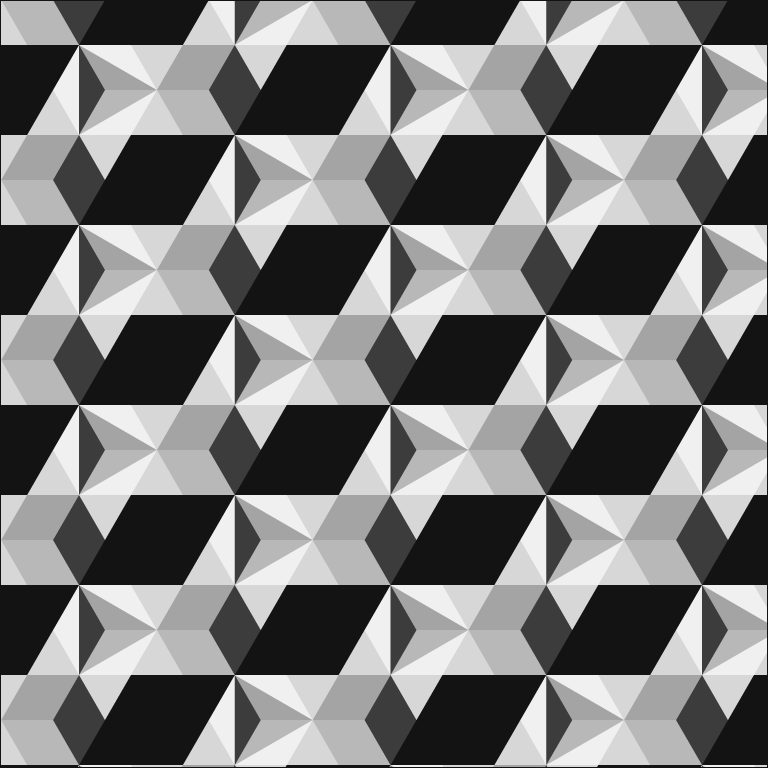
Write a WebGL 2 fragment shader that draws this pattern.

```glsl
#version 300 es
precision highp float;

uniform vec2 u_resolution;
out vec4 fragColor;

// Layout, in canvas units
const float PERIOD = 0.4056;               // width of one repeat
const float ROW_HEIGHT = 0.1172;
const vec2 ANCHOR = vec2(0.1029, 0.9414);  // top left corner of row zero
const float BORDER_WIDTH = 0.0013;
const int SAMPLES = 4;                     // antialiasing grid per axis

// Tones
const float BLACK = 0.075;
const float CHARCOAL = 0.235;
const float SHADED_GREY = 0.645;
const float LIT_GREY = 0.722;
const float PALE = 0.842;
const float WHITE = 0.941;

// Facets across one row: x spans 0..12, y spans -1 (top) to 1 (bottom)
float facetTone(float x, float y) {
    float rise = abs(y);
    float grey = y < 0.0 ? SHADED_GREY : LIT_GREY;

    // Six-pointed star
    if (x < 1.0 - rise) return CHARCOAL;
    if (x < 3.0 * (1.0 - rise)) return grey;
    if (x < 3.0 - rise) return WHITE;
    if (x < 3.0 + rise) return PALE;
    if (x < 5.0 + rise) return grey;

    // Dark rhombus and the pale triangle beside it
    if (x < 7.0 - rise) return CHARCOAL;
    if (x < 7.0 - y) return PALE;

    // Black parallelogram, then the closing triangles
    if (x < 11.0 - y) return BLACK;
    if (x < 11.0 + rise) return PALE;
    return WHITE;
}

float patternTone(vec2 p) {
    // Thin frame around the canvas
    vec2 edge = min(p, 1.0 - p);
    if (min(edge.x, edge.y) < BORDER_WIDTH) return BLACK;

    // Rows run downwards; odd rows shift by half a repeat
    float down = (ANCHOR.y - p.y) / ROW_HEIGHT;
    float shift = 0.5 * mod(floor(down), 2.0);
    float across = fract((p.x - ANCHOR.x) / PERIOD - shift);
    return facetTone(12.0 * across, 2.0 * fract(down) - 1.0);
}

void main() {
    // Average a regular grid of samples inside the pixel
    float tone = 0.0;
    for (int j = 0; j < SAMPLES; j++) {
        for (int i = 0; i < SAMPLES; i++) {
            vec2 offset = (vec2(i, j) + 0.5) / float(SAMPLES) - 0.5;
            tone += patternTone((gl_FragCoord.xy + offset) / u_resolution);
        }
    }
    fragColor = vec4(vec3(tone / float(SAMPLES * SAMPLES)), 1.0);
}
```
